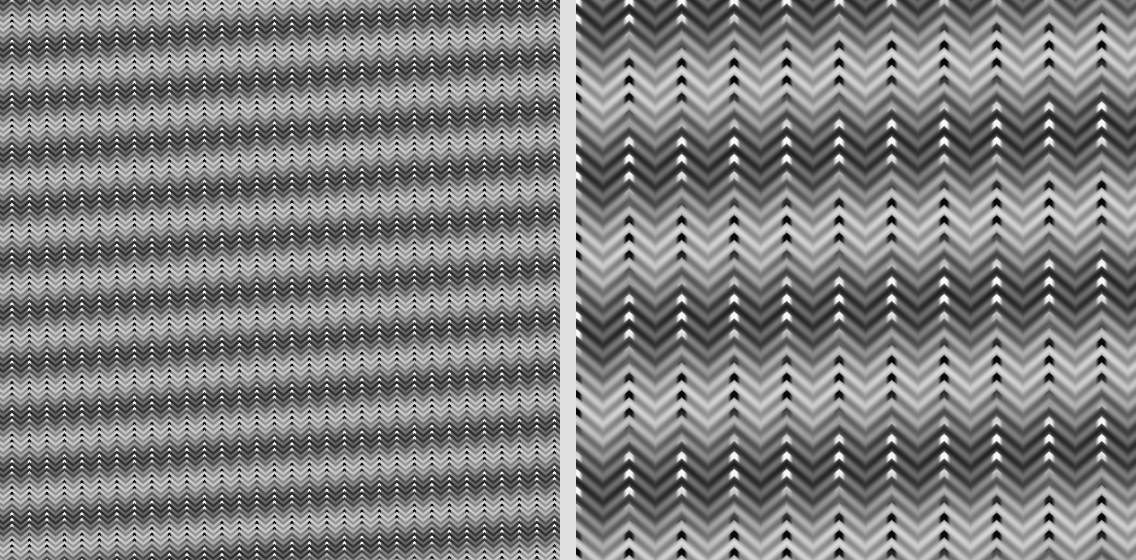
Left, the full canvas; right, a detail of the centre.
This texture is drawn by a three.js fragment shader. Its source:

```glsl
// Grey herringbone knit: fine chevron rows in slanted light and dark bands, with stitch dots at the peaks.
varying vec2 vUv;

const float TAU = 6.2831853;

void main() {
  // 32 chevron columns across, 96 stitch rows up
  vec2 cell = vUv * vec2(32.0, 96.0);

  // Distance from the chevron peak: 0 at the peak, 0.5 in the valley
  float fromPeak = abs(fract(cell.x - 0.18) - 0.5);

  // Rows fold steeply down on either side of each peak
  float row = cell.y + 2.5 * fromPeak;

  // Soft bands, 9 rows apart, rising a quarter of a row per column
  float band = cos(TAU * (row - 2.5 - cell.x / 4.0) / 9.0);
  float tone = 0.49 + 0.2 * band;

  // Light and dark threads within every row, crisper toward the peak
  float thread = cos(TAU * row);
  float grey = tone + mix(0.18, 0.11, 2.0 * fromPeak) * thread;

  // Peak stitches: white on dark bands, black on light bands
  float peak = 1.0 - smoothstep(0.04, 0.13, fromPeak);
  float stitch = peak * smoothstep(-0.1, 0.7, thread * -sign(band));
  float stitchGrey = clamp(0.5 - 0.55 * band, 0.03, 0.97);
  grey = mix(grey, stitchGrey, stitch * smoothstep(0.0, 0.3, abs(band)));

  gl_FragColor = vec4(vec3(grey), 1.0);
}
```
